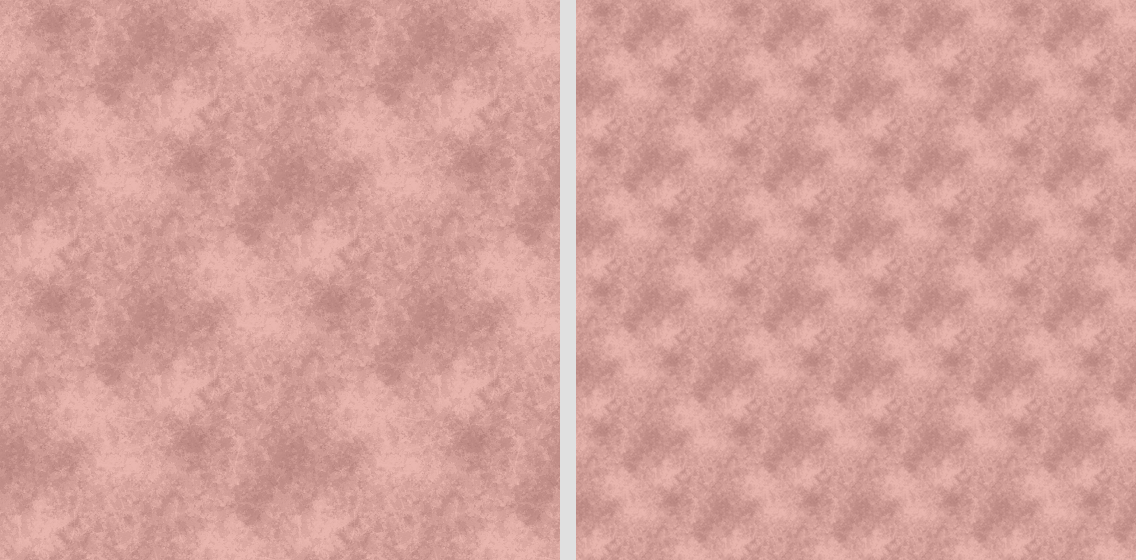
Left: one tile. Right: repeated 2 by 2.
This texture is drawn by a Shadertoy shader. Its source:

```glsl
// Worn rose plaster: cloudy patches, crisp flakes and fine scratches in a half-drop repeat.

const vec3 DARK_ROSE = vec3(0.695, 0.495, 0.475);
const vec3 LIGHT_ROSE = vec3(0.915, 0.715, 0.685);
const float REPEATS = 2.0;
const int PATCH_COUNT = 11;
const int SCRATCH_COUNT = 22;

// Broad stains in one repeat: centre x, centre y, radius, lightness change
const vec4 PATCHES[PATCH_COUNT] = vec4[](
    vec4(0.195, -0.073, 0.085, -0.40), vec4(0.54, -0.14, 0.13, -0.38),
    vec4(0.40, -0.30, 0.08, -0.36), vec4(0.77, -0.10, 0.085, -0.32),
    vec4(0.755, -0.42, 0.05, -0.38), vec4(0.09, -0.33, 0.12, -0.12),
    vec4(0.90, -0.15, 0.09, 0.28), vec4(0.65, -0.40, 0.09, 0.30),
    vec4(0.34, -0.44, 0.11, 0.28), vec4(0.79, -0.02, 0.08, 0.22),
    vec4(0.03, -0.18, 0.08, 0.22));

vec2 hash22(vec2 p) {
    vec3 h = fract(p.xyx * vec3(0.1031, 0.1030, 0.0973));
    h += dot(h, h.yzx + 33.33);
    return fract((h.xx + h.yz) * h.zy);
}

// Half-drop lattice: a unit step along either axis reaches the next copy
vec2 toLattice(vec2 p) { return vec2(p.x + p.y, p.x - p.y); }
vec2 fromLattice(vec2 q) { return 0.5 * vec2(q.x + q.y, q.x - q.y); }

// Offset from the nearest copy of a centre
vec2 wrappedOffset(vec2 p, vec2 centre) {
    vec2 q = toLattice(p - centre);
    return fromLattice(q - floor(q + 0.5));
}

float cornerSlope(vec2 cell, vec2 local, vec2 corner, float period, float seed) {
    vec2 slope = hash22(mod(cell + corner, period) + seed * 17.3) * 2.0 - 1.0;
    return dot(slope, local - corner);
}

// Gradient noise that wraps after one lattice step
float wrapNoise(vec2 q, float period, float seed) {
    vec2 cell = floor(q * period);
    vec2 f = q * period - cell;
    vec2 u = f * f * f * (f * (f * 6.0 - 15.0) + 10.0);
    float low = mix(cornerSlope(cell, f, vec2(0, 0), period, seed),
                    cornerSlope(cell, f, vec2(1, 0), period, seed), u.x);
    float high = mix(cornerSlope(cell, f, vec2(0, 1), period, seed),
                     cornerSlope(cell, f, vec2(1, 1), period, seed), u.x);
    return mix(low, high, u.y);
}

float wrapFbm(vec2 q, float period, float gain, float seed) {
    float sum = 0.0, amplitude = 1.0;
    for (int i = 0; i < 4; i++) {
        sum += amplitude * wrapNoise(q, period, seed + float(i));
        period *= 2.0;
        amplitude *= gain;
    }
    return sum;
}

float broadTone(vec2 p) {
    float tone = 0.58;
    for (int i = 0; i < PATCH_COUNT; i++) {
        vec2 d = wrappedOffset(p, PATCHES[i].xy) / PATCHES[i].z;
        tone += PATCHES[i].w * exp(-dot(d, d));
    }
    return tone;
}

// Gently bent hairlines with hashed place, angle and length
float scratches(vec2 p, float pixel) {
    float cover = 0.0;
    for (int i = 0; i < SCRATCH_COUNT; i++) {
        vec2 place = hash22(vec2(i, 5));
        vec2 form = hash22(vec2(i, 23));
        vec2 d = wrappedOffset(p, place);
        vec2 along = vec2(cos(form.x * 6.2832), sin(form.x * 6.2832));
        float x = dot(d, along);
        float y = dot(d, vec2(-along.y, along.x));
        float bend = (place.x - 0.5) * 9.0;
        float halfLength = mix(0.03, 0.13, form.y);
        float line = 1.0 - smoothstep(0.0008, 0.0012 + pixel, abs(y - bend * x * x));
        float ends = 1.0 - smoothstep(0.7 * halfLength, halfLength, abs(x));
        cover = max(cover, line * ends);
    }
    return cover;
}

// Crisp ragged shapes where the level rises above zero
float flakes(float level) { return smoothstep(-0.06, 0.06, level); }

void mainImage(out vec4 fragColor, in vec2 fragCoord) {
    vec2 p = REPEATS * fragCoord / iResolution.xy;
    float pixel = REPEATS / iResolution.y;
    vec2 q = toLattice(p);

    // Clouded ground with ragged stain outlines
    vec2 warp = vec2(wrapFbm(q, 7.0, 0.65, 1.0), wrapFbm(q, 7.0, 0.65, 7.0));
    float broad = broadTone(p + 0.07 * warp) + 0.09 * wrapFbm(q, 5.0, 0.6, 13.0);
    float tone = 0.60 + 0.58 * (broad - 0.55);

    // Raised light flakes, dark worn areas and small chips
    tone += 0.19 * flakes(broad - 0.69 + 0.85 * wrapFbm(q, 13.0, 0.85, 19.0));
    tone -= 0.19 * flakes(0.39 - broad + 0.85 * wrapFbm(q, 12.0, 0.85, 29.0));
    float chips = wrapFbm(q, 19.0, 0.8, 53.0);
    tone += 0.13 * (flakes(chips - 0.34) - flakes(-0.34 - chips));

    // Broken veins, scratches and fine grain
    float wear = smoothstep(-0.1, 0.2, wrapNoise(q, 14.0, 37.0));
    float vein = 1.0 - smoothstep(0.0, 0.035, abs(wrapNoise(q, 8.0, 41.0)));
    tone += 0.10 * vein * wear;
    tone += 0.22 * scratches(p + 0.006 * warp, pixel) * mix(0.35, 1.0, wear);
    tone += 0.14 * wrapNoise(q, 110.0, 43.0);

    fragColor = vec4(mix(DARK_ROSE, LIGHT_ROSE, clamp(tone, 0.0, 1.0)), 1.0);
}
```
